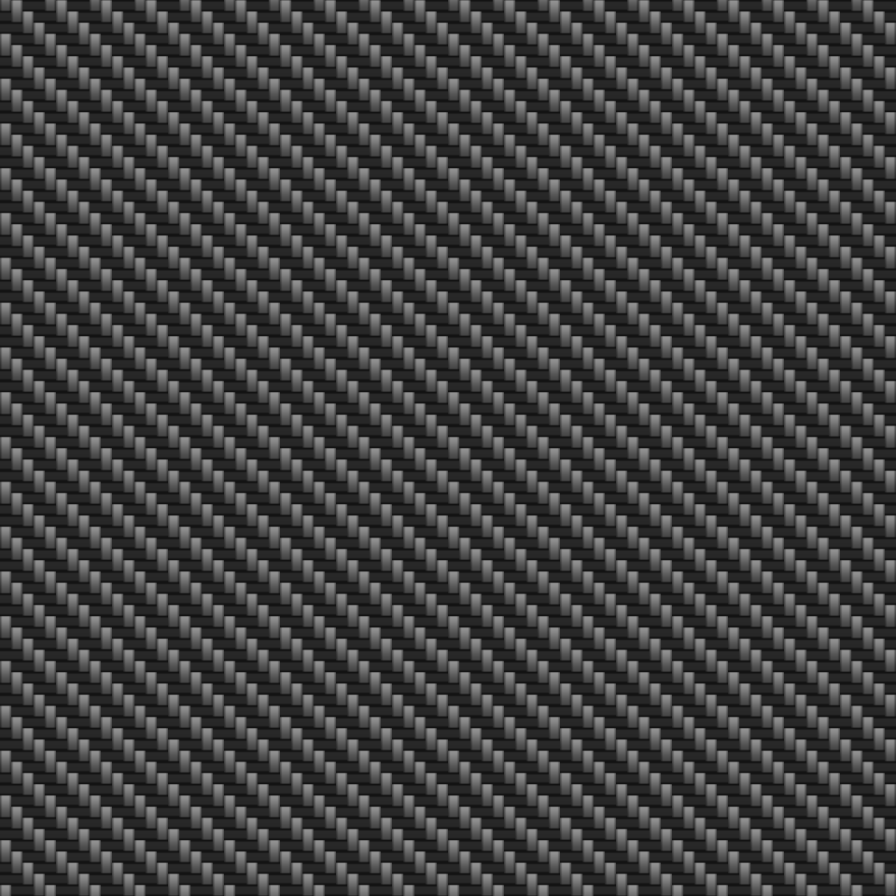
A WebGL 2 fragment shader for this texture:

```glsl
#version 300 es
precision highp float;
// Carbon fibre cloth: a 2/2 twill of glossy upright tows over dark level tows.
// Each thread cell picks its tow from (row - column) mod 4, so the weave steps
// down to the right; a small grid of samples per pixel smooths the edges.
#define THREADS 80.0       // threads across and down, a multiple of 4
#define TWILL_PHASE 3.0    // row where the first upright tow starts
#define SHEEN_TOP 0.59     // grey at the top of an upright tow
#define SHEEN_BOTTOM 0.27  // grey at its lower end
#define SIDE_SHADE 0.42    // darkening along the sides of an upright tow
#define LEVEL_GREY 0.155   // body of a level tow
#define GAP_GREY 0.075     // gap between level tows
#define GAP_WIDTH 0.17     // gap size as a part of one thread
#define SAMPLES 4          // samples per pixel along each axis

uniform vec2 u_resolution;
out vec4 fragColor;

// Upright tow: x across it, y from its top (0) to its lower end (1).
float uprightTow(vec2 t) {
    float sheen = mix(SHEEN_TOP, SHEEN_BOTTOM, smoothstep(-0.1, 1.05, t.y));
    float side = smoothstep(0.25, 0.5, abs(t.x - 0.5));
    float ends = smoothstep(0.0, 0.06, t.y) * (1.0 - smoothstep(0.93, 1.0, t.y));
    return sheen * (1.0 - SIDE_SHADE * side) * mix(0.6, 1.0, ends);
}

// Level tow: y runs down through its thickness, with a gap at both edges.
float levelTow(float y) {
    float edge = min(y, 1.0 - y);
    float body = smoothstep(GAP_WIDTH * 0.3, GAP_WIDTH * 1.4, edge);
    return mix(GAP_GREY, LEVEL_GREY + 0.015 * (0.5 - y), body);
}

// Grey of the cloth at a point measured in threads, y pointing down.
float weave(vec2 p) {
    vec2 cell = floor(p);
    vec2 local = fract(p);
    float stepInTwill = mod(cell.y - cell.x - TWILL_PHASE + 0.5, 4.0) - 0.5;
    if (stepInTwill < 1.5) {
        return uprightTow(vec2(local.x, (stepInTwill + local.y) * 0.5));
    }
    return levelTow(local.y);
}

void main() {
    vec2 corner = gl_FragCoord.xy - 0.5;
    float sum = 0.0;
    for (int j = 0; j < SAMPLES; j++) {
        for (int i = 0; i < SAMPLES; i++) {
            vec2 offset = (vec2(i, j) + 0.5) / float(SAMPLES);
            vec2 uv = (corner + offset) / u_resolution;
            sum += weave(vec2(uv.x, 1.0 - uv.y) * THREADS);
        }
    }
    float grey = sum / float(SAMPLES * SAMPLES);
    fragColor = vec4(vec3(grey), 1.0);
}
```
